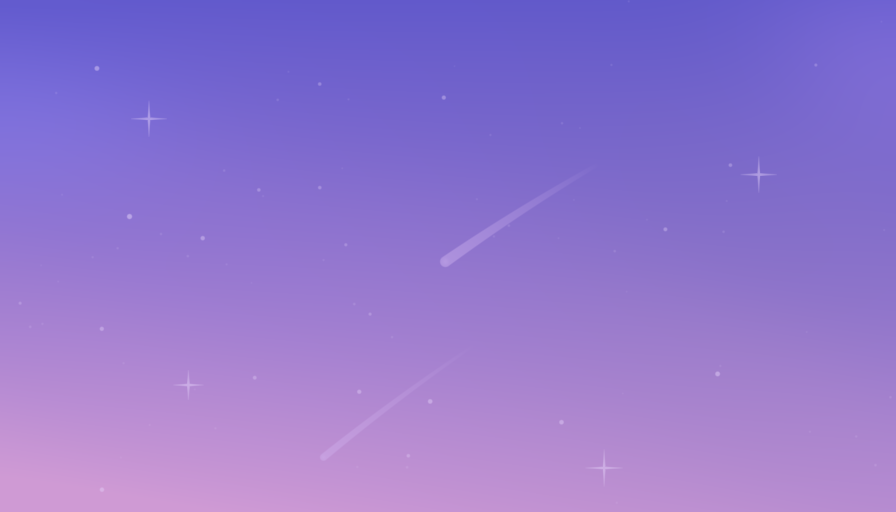
A Shadertoy shader for this background:

```glsl
vec2 hash2(vec2 cell) {
    vec2 k = vec2(dot(cell, vec2(127.1, 311.7)), dot(cell, vec2(269.5, 183.3)));
    return fract(sin(k) * 43758.55);
}

float softGlow(vec2 offset, vec2 size) {
    vec2 q = offset / size;
    return exp(-dot(q, q));
}

// Dusk gradient, pinker toward the lower left, with faint diagonal haze
vec3 skyColor(vec2 uv) {
    float depth = 1.0 - uv.y;
    float t = depth + (0.5 - uv.x) * 0.27 * depth;
    t += 0.010 * sin(uv.x * 5.0 + uv.y * 9.0 + 1.0);
    t += 0.006 * sin(uv.x * 11.0 + uv.y * 17.0 + sin(uv.x * 7.0));
    vec3 indigo = vec3(0.385, 0.350, 0.798);
    vec3 violet = vec3(0.565, 0.455, 0.815);
    vec3 pink = vec3(0.780, 0.585, 0.830);
    vec3 col = mix(indigo, violet, clamp(t * 2.0, 0.0, 1.0));
    col = mix(col, pink, clamp(t * 2.0 - 1.0, 0.0, 1.15));
    col += vec3(0.01, 0.03, 0.05) * softGlow(uv - vec2(0.0, 0.77), vec2(0.20, 0.18));
    col += vec3(0.06, 0.04, 0.04) * softGlow(uv - vec2(1.0, 0.90), vec2(0.15, 0.22));
    col -= vec3(0.01, 0.00, 0.025) * softGlow(uv - vec2(0.85, 0.50), vec2(0.35, 0.50));
    return col;
}

// One possible round star in each grid cell
float starDots(vec2 p, float cellSize, float chance, float radius, float px) {
    vec2 cell = floor(p / cellSize);
    vec2 place = 0.15 + 0.7 * hash2(cell);
    vec2 trait = hash2(cell + 41.0);
    float r = radius * mix(0.6, 1.1, trait.y);
    float d = length(p - (cell + place) * cellSize);
    float disc = 1.0 - smoothstep(r - px, r + px, d);
    return disc * step(trait.x, chance) * mix(0.5, 1.0, trait.y);
}

// Four tapered rays
float sparkle(vec2 q, float size, float px) {
    q = abs(q);
    float along = max(q.x, q.y);
    float across = min(q.x, q.y);
    float taper = max(1.0 - along / size, 0.0);
    float width = 0.0008 + 0.0016 * taper * taper;
    float ray = 1.0 - smoothstep(width - px * 0.5, width + px, across);
    return ray * sqrt(taper);
}

// Rounded head with a slightly bowed tail that thins and fades
float meteor(vec2 p, vec2 head, vec2 tail, float radius, float px) {
    vec2 axis = tail - head;
    float len = length(axis);
    vec2 dir = axis / len;
    vec2 q = vec2(dot(p - head, dir), dot(p - head, vec2(-dir.y, dir.x)));
    float h = clamp(q.x / len, 0.0, 1.0);
    q.y -= 0.016 * h * (1.0 - h);
    float d = length(q - vec2(h * len, 0.0));
    float r = radius * mix(1.0, 0.35, h);
    float body = 1.0 - smoothstep(r - px, r + px, d);
    float core = 1.0 - smoothstep(0.0, radius, length(q));
    return body * (pow(1.0 - h, 0.8) + 0.25 * core);
}

void mainImage(out vec4 fragColor, in vec2 fragCoord) {
    vec2 uv = fragCoord / iResolution.xy;
    vec2 p = fragCoord / iResolution.y;
    float px = 1.0 / iResolution.y;
    vec3 col = skyColor(uv);
    vec3 starLight = vec3(0.90, 0.83, 0.98);

    // Scattered stars and fine dust
    float stars = 0.50 * starDots(p, 0.15, 0.28, 0.0045, px);
    stars += 0.16 * starDots(p + 3.7, 0.065, 0.12, 0.0022, px);
    col = mix(col, starLight, stars);

    // Large sparkles
    float rays = sparkle(p - vec2(0.291, 0.768), 0.036, px);
    rays += sparkle(p - vec2(1.482, 0.659), 0.036, px);
    rays += sparkle(p - vec2(0.368, 0.248), 0.030, px);
    rays += sparkle(p - vec2(1.180, 0.086), 0.037, px);
    col = mix(col, starLight, 0.48 * min(rays, 1.0));

    // Shooting stars
    float trails = meteor(p, vec2(0.870, 0.489), vec2(1.168, 0.679), 0.0105, px);
    trails += 0.85 * meteor(p, vec2(0.632, 0.107), vec2(0.925, 0.325), 0.0070, px);
    col = mix(col, vec3(0.83, 0.72, 0.95), 0.42 * trails);

    fragColor = vec4(col, 1.0);
}
```
